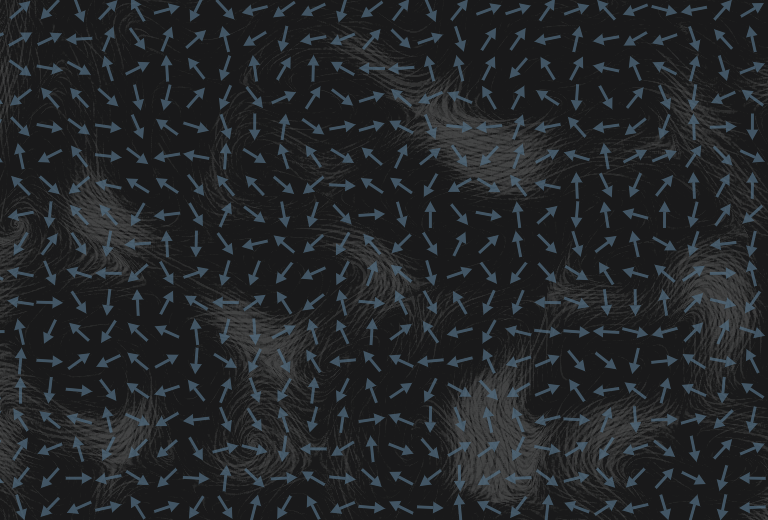
Reproduce this pattern procedurally as a Shadertoy shader.

```glsl
#define CELL 0.0563        // arrow spacing, in canvas heights
#define ARROW_LENGTH 0.91  // in cells
#define HEAD_LENGTH 0.36
#define HEAD_HALF 0.2
#define SHAFT_HALF 0.05
#define ARROW_ALPHA 0.72
#define SWIRL_FREQ 4.0     // vortices per canvas height
#define PATCH_FREQ 5.0     // dense trail patches per canvas height
#define FIBRE_FREQ 190.0   // thin strands per canvas height
#define TRACE_STEP 0.004
#define TRACE_COUNT 12

const float TAU = 6.2831853;
const vec3 BACKGROUND = vec3(0.098, 0.099, 0.1);
const vec3 TRAIL_TINT = vec3(0.99, 1.0, 1.0);
const vec3 ARROW_BLUE = vec3(0.32, 0.425, 0.505);

float hash(vec2 cell) {
    uvec2 q = uvec2(ivec2(cell));
    uint h = (q.x * 1597334677u) ^ (q.y * 3812015801u);
    h ^= h >> 15;
    h *= 2246822519u;
    h ^= h >> 13;
    return float(h & 0xffffu) / 65536.0;
}

vec2 direction(float turn) {
    return vec2(cos(TAU * turn), sin(TAU * turn));
}

// Gradient noise: value in x, derivatives in yz
vec3 gradientNoise(vec2 p) {
    vec2 i = floor(p), f = p - i;
    vec2 u = f * f * f * (f * (f * 6.0 - 15.0) + 10.0);
    vec2 du = 30.0 * f * f * (f * (f - 2.0) + 1.0);
    vec2 e = vec2(1.0, 0.0);
    vec2 ga = direction(hash(i)), gb = direction(hash(i + e.xy));
    vec2 gc = direction(hash(i + e.yx)), gd = direction(hash(i + e.xx));
    float a = dot(ga, f), b = dot(gb, f - e.xy);
    float c = dot(gc, f - e.yx), d = dot(gd, f - e.xx);
    float k = a - b - c + d;
    float value = a + u.x * (b - a) + u.y * (c - a) + u.x * u.y * k;
    vec2 slope = ga + u.x * (gb - ga) + u.y * (gc - ga)
               + u.x * u.y * (ga - gb - gc + gd)
               + du * (u.yx * k + vec2(b, c) - a);
    return vec3(value, slope);
}

// Strands smeared along a spiralling flow; tilt turns curl into inflow
float trails(vec2 p, float tilt, float seed) {
    float fibre = 0.0, density = 0.0;
    float ct = cos(tilt), st = sin(tilt);
    for (int side = -1; side <= 1; side += 2) {
        vec2 q = p;
        float stream = 0.0;
        for (int i = 0; i < TRACE_COUNT; i++) {
            vec3 n = gradientNoise(q * SWIRL_FREQ + 17.3);
            vec2 v = vec2(-n.z, n.y);
            v = vec2(ct * v.x - st * v.y, st * v.x + ct * v.y);
            q += float(side) * TRACE_STEP * v / (length(v) + 0.02);
            fibre += gradientNoise(q * FIBRE_FREQ + seed).x;
            stream = n.x;
        }
        density += 0.5 * gradientNoise(q * PATCH_FREQ + 61.7).x
                 + 0.4 * (0.15 - abs(stream));
    }
    density = smoothstep(-0.2, 0.42, density);
    fibre /= 0.1 * float(TRACE_COUNT);
    float strand = smoothstep(0.0, 1.7, fibre + 2.5 * density - 1.15);
    return strand * (0.05 + 0.075 * density);
}

// Signed distance to an arrow along +x, centred on the origin
float arrowDistance(vec2 p) {
    float tip = 0.5 * ARROW_LENGTH, neck = tip - HEAD_LENGTH;
    float y = abs(p.y);
    float shaft = max(y - SHAFT_HALF, max(-tip - p.x, p.x - neck - 0.02));
    vec2 normal = normalize(vec2(HEAD_HALF, HEAD_LENGTH));
    float head = max(neck - p.x, dot(vec2(p.x - tip, y), normal));
    return min(shaft, head);
}

void mainImage(out vec4 fragColor, in vec2 fragCoord) {
    vec2 p = fragCoord / iResolution.y;

    // Two crossing layers of trails, levelled off where they pile up
    float glow = trails(p, 0.15, 3.1) + trails(p, 0.6, 240.7);
    glow = 0.24 * (1.0 - exp(-glow / 0.2));
    vec3 color = BACKGROUND + glow * TRAIL_TINT;

    // One arrow per cell, pointing at random
    vec2 grid = p / CELL + vec2(-0.2, 0.07);
    vec2 id = floor(grid), local = grid - id - 0.5;
    vec2 dir = direction(hash(id + 91.0));
    local = vec2(dot(local, dir), dot(local, vec2(-dir.y, dir.x)));
    float pixel = 1.0 / (CELL * iResolution.y);
    float cover = smoothstep(0.6 * pixel, -0.6 * pixel, arrowDistance(local));
    color = mix(color, ARROW_BLUE, ARROW_ALPHA * cover);

    fragColor = vec4(color, 1.0);
}
```
